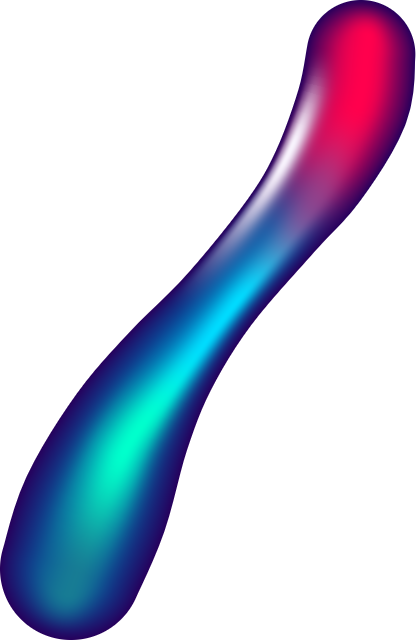
A Shadertoy shader for this background:

```glsl
// A glossy, bent drop of liquid colour on white. A spline of varying radius
// forms the body; colours follow the spine's height, and a bright ridge, a
// dark rim and a pale sheen are shaped across its width.

const vec3 PAPER   = vec3(1.0);
const vec3 INDIGO  = vec3(0.15, 0.00, 0.36);
const vec3 BLUE    = vec3(0.02, 0.31, 0.62);
const vec3 CRIMSON = vec3(0.80, 0.01, 0.34);
const vec3 TEAL    = vec3(0.09, 0.48, 0.58);
const vec3 MINT    = vec3(0.00, 1.00, 0.80);
const vec3 CYAN    = vec3(0.00, 0.86, 1.00);
const vec3 MAUVE   = vec3(0.52, 0.28, 0.57);
const vec3 RED     = vec3(1.00, 0.00, 0.30);
const vec3 SHEEN   = vec3(0.97, 0.95, 0.99);

const float RIDGE_LEFT  = 0.52;   // ridge falloff on either side
const float RIDGE_RIGHT = 0.40;
const float SHEEN_PLACE = -0.74;  // across the body, -1 to 1
const int SPANS = 8;
const int STEPS = 6;              // segments per span

// Spine controls: x, y and radius, in canvas heights
const vec3 SPINE[9] = vec3[9](
    vec3(0.111, 0.111, 0.111), vec3(0.147, 0.207, 0.116),
    vec3(0.199, 0.327, 0.098), vec3(0.259, 0.426, 0.079),
    vec3(0.341, 0.530, 0.064), vec3(0.441, 0.650, 0.0665),
    vec3(0.501, 0.732, 0.077), vec3(0.551, 0.836, 0.088),
    vec3(0.564, 0.915, 0.085));

// Catmull-Rom point on the spine
vec3 spineAt(int span, float t) {
    vec3 a = SPINE[max(span - 1, 0)];
    vec3 b = SPINE[span];
    vec3 c = SPINE[span + 1];
    vec3 d = SPINE[min(span + 2, SPANS)];
    return b + 0.5 * t * (c - a + t * (2.0 * a - 5.0 * b + 4.0 * c - d
             + t * (3.0 * (b - c) + d - a)));
}

float bell(float x) { return exp(-x * x); }

// Core colour along the spine
vec3 coreColor(float y) {
    vec3 color = mix(TEAL, MINT, smoothstep(0.10, 0.30, y));
    color = mix(color, CYAN, smoothstep(0.33, 0.49, y));
    color = mix(color, MAUVE, smoothstep(0.54, 0.70, y));
    return mix(color, RED, smoothstep(0.67, 0.84, y));
}

// y: height on the spine, side: signed place across, u: distance from spine
vec3 bodyColor(float y, float side, float u) {
    vec3 flesh = mix(BLUE, CRIMSON, smoothstep(0.62, 0.78, y));
    vec3 color = mix(INDIGO, flesh, 1.0 - u * u);

    // Bright ridge, pushed right around the waist
    float waist = smoothstep(0.28, 0.48, y) * (1.0 - smoothstep(0.60, 0.80, y));
    float offset = side - 0.10 - 0.30 * waist;
    float ridge = bell(offset / (offset < 0.0 ? RIDGE_LEFT : RIDGE_RIGHT));
    color = mix(color, coreColor(y), ridge * (1.0 - smoothstep(0.35, 0.95, u)));

    // Pale sheen near the upper left edge
    float reach = smoothstep(0.48, 0.73, y) * (1.0 - smoothstep(0.75, 0.92, y));
    float across = side - SHEEN_PLACE;
    float spread = across < 0.0 ? 0.17 : mix(0.38, 0.24, smoothstep(0.55, 0.72, y));
    float sheen = reach * bell(across / spread) * (1.0 - smoothstep(0.88, 1.0, u));
    return mix(color, SHEEN, sheen);
}

void mainImage(out vec4 fragColor, in vec2 fragCoord) {
    vec2 p = fragCoord / iResolution.y;

    // Nearest tapered segment of the spine
    float dist = 1e3;
    vec3 nearest = SPINE[0];
    vec2 along = vec2(0.0, 1.0);
    vec3 a = SPINE[0];
    for (int i = 0; i < SPANS * STEPS; i++) {
        int next = i % STEPS + 1;
        vec3 b = spineAt(i / STEPS, float(next) / float(STEPS));
        float len = length(b.xy - a.xy);
        vec2 axis = (b.xy - a.xy) / len;
        float taper = (b.z - a.z) / len;
        vec2 q = p - a.xy;
        float away = abs(q.x * axis.y - q.y * axis.x);
        float shift = taper * away / sqrt(max(1.0 - taper * taper, 0.01));
        vec3 disk = mix(a, b, clamp((dot(q, axis) + shift) / len, 0.0, 1.0));
        float d = length(p - disk.xy) - disk.z;
        if (d < dist) {
            dist = d;
            nearest = disk;
            along = axis;
        }
        a = b;
    }

    // Shade the body and smooth its outline
    vec2 local = (p - nearest.xy) / nearest.z;
    float side = dot(local, vec2(along.y, -along.x));
    vec3 body = bodyColor(nearest.y, side, min(length(local), 1.0));
    float cover = clamp(0.5 - dist * iResolution.y, 0.0, 1.0);
    fragColor = vec4(mix(PAPER, body, cover), 1.0);
}
```
